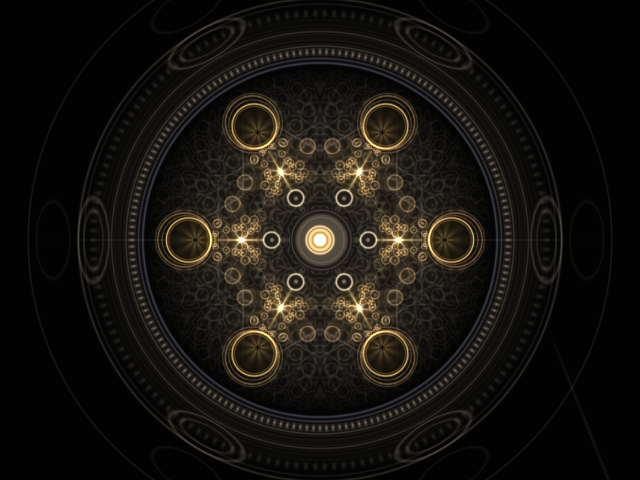
Reproduce this background procedurally as a Shadertoy shader.

```glsl
// A dark ornamental mandala: six golden orbs and flares around a glowing core,
// enclosed by beaded metal bands. Polar space is folded into one mirrored
// sixth, then filled with soft distance rings, glows and cellular filigree.

const float PI = 3.14159265;
const vec3 GOLD = vec3(0.86, 0.68, 0.34);
const vec3 CREAM = vec3(0.95, 0.87, 0.70);
const vec3 BRONZE = vec3(0.46, 0.35, 0.21);
const vec3 STONE = vec3(0.30, 0.27, 0.23);
const vec3 STEEL = vec3(0.25, 0.27, 0.33);

float bell(float d, float width) {
    return exp(-d * d / (width * width));
}

float ring(vec2 p, vec2 center, float radius, float width) {
    return bell(length(p - center) - radius, width);
}

float disc(vec2 p, vec2 center, float radius, float soft) {
    return 1.0 - smoothstep(radius - soft, radius + soft, length(p - center));
}

float oval(vec2 p, vec2 center, vec2 size, float width) {
    float d = length((p - center) / size) - 1.0;
    return bell(d * size.x, width);
}

vec2 polar(float radius, float degrees) {
    return radius * vec2(cos(radians(degrees)), sin(radians(degrees)));
}

vec2 hash2(vec2 p) {
    return fract(sin(vec2(dot(p, vec2(127.1, 311.7)), dot(p, vec2(269.5, 183.3)))) * 4375.85);
}

// Nearest and second nearest distance to scattered cell points
vec2 cellular(vec2 p) {
    vec2 cell = floor(p), best = vec2(9.0);
    for (int y = -1; y <= 1; y++)
    for (int x = -1; x <= 1; x++) {
        vec2 id = cell + vec2(x, y);
        float d = length(id + hash2(id) - p);
        best = d < best.x ? vec2(d, best.x) : vec2(best.x, min(best.y, d));
    }
    return best;
}

// Mirror the plane into one wedge around the positive x axis
vec2 foldSixth(vec2 p) {
    float sector = PI / 3.0;
    float a = abs(mod(atan(p.y, p.x) + 0.5 * sector, sector) - 0.5 * sector);
    return length(p) * vec2(cos(a), sin(a));
}

float beads(float r, float angle, float radius, float count, float height) {
    float wave = 0.5 + 0.5 * cos(angle * count);
    return wave * wave * bell(r - radius, height);
}

vec3 filigree(vec2 q, float r) {
    vec2 coarse = cellular(q * 28.0), fine = cellular(q * 75.0 + 7.0);
    float lace = bell(coarse.y - coarse.x, 0.09) + bell(coarse.x - 0.35, 0.06);
    float grain = bell(fine.x, 0.28);
    float arcs = pow(0.5 + 0.5 * sin(length(q - vec2(0.27, 0.0)) * 210.0), 6.0);
    float hall = 1.0 - smoothstep(0.22, 0.37, r);
    float star = bell(q.x - 0.212, 0.0015) + bell(dot(q, polar(1.0, 30.0)) - 0.137, 0.0015)
               + bell(dot(q, polar(1.0, 60.0)) - 0.16, 0.0015);
    return STONE * hall * (0.20 + 0.16 * lace + 0.25 * grain + 0.10 * arcs + 0.30 * star)
         + STONE * (1.0 - smoothstep(0.34, 0.37, r)) * (0.04 + 0.10 * lace + 0.07 * arcs);
}

vec3 flare(vec2 q) {
    vec2 d = q - vec2(0.163, 0.0);
    float r = length(d);
    float rays = pow(abs(cos(atan(d.y, d.x) * 4.0)), 8.0) * exp(-r * 32.0);
    vec3 light = GOLD * (0.45 * rays + 0.35 * exp(-r * 38.0)) + CREAM * 1.1 * bell(r, 0.007);
    light += GOLD * 0.35 * bell(q.y, 0.0025) * bell(d.x, 0.06);
    for (int i = 0; i < 14; i++) {
        vec2 h = hash2(vec2(i, 3.0));
        vec2 center = vec2(0.125 + 0.11 * h.x, 0.045 * h.y);
        light += BRONZE * 0.6 * ring(q, center, 0.004 + 0.005 * h.y, 0.0016);
        light += GOLD * 0.4 * bell(length(q - center), 0.0025);
    }
    return light;
}

// Large orb: nested tangent rings around an off-center dark pupil
vec3 orb(vec3 base, vec2 q) {
    vec2 center = vec2(0.274, 0.0), pupil = q - vec2(0.259, 0.0);
    float r = length(pupil);
    vec3 color = mix(base, vec3(0.045, 0.038, 0.025), 0.85 * disc(q, center, 0.046, 0.002));
    float rays = 0.5 + 0.5 * cos(atan(pupil.y, pupil.x) * 9.0);
    color += GOLD * disc(q, center, 0.045, 0.003) * exp(-r * 50.0) * (0.25 + 0.35 * rays);
    color *= 1.0 - 0.9 * bell(r, 0.005);
    color += GOLD * (0.85 * ring(q, center, 0.046, 0.0021) + 0.25 * ring(q, center, 0.041, 0.0016));
    color += BRONZE * (0.75 * ring(q, vec2(0.282, 0.0), 0.056, 0.002) + 0.5 * ring(q, vec2(0.278, 0.0), 0.051, 0.0016));
    return color + BRONZE * 0.4 * ring(q, vec2(0.281, 0.0), 0.062, 0.0016);
}

vec3 bands(vec2 q, float r, float angle) {
    float grooves = 0.5 + 0.25 * sin(r * 620.0) + 0.25 * sin(r * 1010.0 + 2.0);
    float body = smoothstep(0.36, 0.385, r) * (1.0 - smoothstep(0.41, 0.51, r));
    vec3 color = STONE * body * (0.10 + 0.20 * grooves);
    color += STEEL * (0.75 * bell(r - 0.369, 0.0025) + 0.45 * bell(r - 0.378, 0.002));
    color += STONE * (0.10 * bell(r - 0.392, 0.009) + 1.15 * beads(r, angle, 0.392, 180.0, 0.0055));
    color += STONE * (0.45 * bell(r - 0.404, 0.002) + 0.4 * bell(r - 0.434, 0.002));
    color += STONE * (0.35 * beads(r, angle, 0.472, 150.0, 0.007) + 0.5 * bell(r - 0.503, 0.0025));
    color += STONE * (0.25 * bell(r - 0.492, 0.002) + 0.3 * bell(r - 0.608, 0.0018));
    color += STONE * 0.5 * oval(q, vec2(0.472, 0.0), vec2(0.032, 0.088), 0.002);
    color += STONE * 0.35 * oval(q, vec2(0.472, 0.0), vec2(0.02, 0.062), 0.002);
    return color + STONE * 0.16 * oval(q, vec2(0.556, 0.0), vec2(0.035, 0.08), 0.002);
}

vec3 core(vec3 base, vec2 p) {
    vec2 hub = vec2(0.003, 0.0);
    float r = length(p);
    vec3 color = mix(base, STONE * 0.4, disc(p, hub, 0.066, 0.002));
    color = mix(color, STONE * 1.05, disc(p, hub, 0.054, 0.003));
    color += STONE * (0.5 * ring(p, hub, 0.062, 0.0015) + 0.3 * ring(p, hub, 0.047, 0.0015));
    color = mix(color, BRONZE * 1.3, disc(p, vec2(0.0), 0.029, 0.002));
    color += CREAM * (0.5 * bell(r - 0.029, 0.0022) + 0.45 * bell(r - 0.021, 0.003));
    return color + CREAM * 1.2 * disc(p, vec2(0.0), 0.012, 0.003) + GOLD * 0.5 * bell(r, 0.019);
}

void mainImage(out vec4 fragColor, in vec2 fragCoord) {
    vec2 p = (fragCoord - 0.5 * iResolution.xy) / iResolution.y;
    vec2 q = foldSixth(p);
    float r = length(p), angle = atan(p.y, p.x);

    // Hall, flares and bands
    vec3 color = vec3(0.008) + filigree(q, r) + flare(q) + bands(q, r, angle);
    color += STONE * 0.3 * bell(p.y, 0.0015) * (1.0 - smoothstep(0.3, 0.63, r));

    // Satellite rings
    color += BRONZE * 0.75 * ring(q, polar(0.197, 22.5), 0.0155, 0.0021);
    color += BRONZE * 0.35 * (disc(q, polar(0.197, 22.5), 0.014, 0.002) * 0.5 + ring(q, polar(0.134, 22.0), 0.011, 0.002));
    color = mix(color, STONE * 0.4, disc(q, vec2(0.101, 0.0), 0.0165, 0.002));
    color += CREAM * (0.72 * ring(q, vec2(0.101, 0.0), 0.0165, 0.0024) + 0.5 * bell(length(q - vec2(0.1, 0.0)), 0.004));
    color = core(orb(color, q), p);

    // Faint stray beam at the lower right
    float beam = bell(dot(p - vec2(0.48, -0.195), vec2(0.93, 0.37)), 0.003);
    color += BRONZE * 0.16 * beam * smoothstep(0.15, 0.3, -p.y) * step(0.0, p.x);
    fragColor = vec4(clamp(color, 0.0, 1.0), 1.0);
}
```
